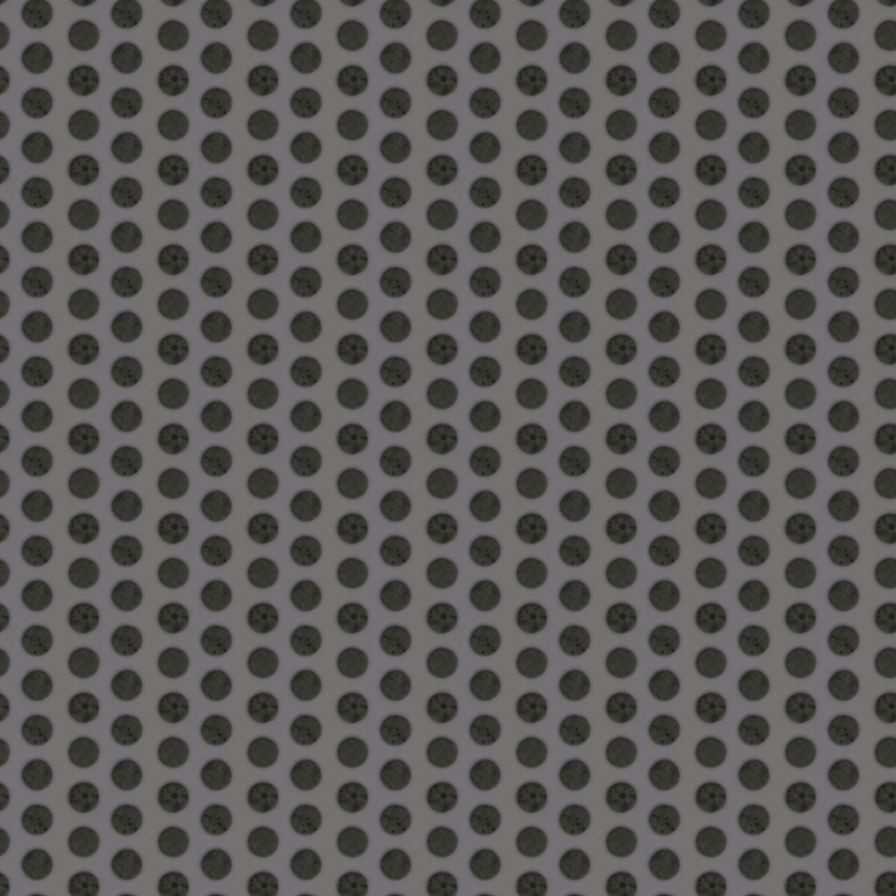
Give the GLSL for this texture, as a three.js fragment shader.

```glsl
// Perforated grey metal plate: staggered columns of worn round holes.
#define CELLS 10.0
#define RADIUS 0.170
#define EDGE 0.020
#define SHADOW_WIDTH 0.055
#define GRAIN 0.022
#define PLATE_COLOR vec3(0.452, 0.440, 0.446)
#define FLOOR_COLOR vec3(0.207, 0.207, 0.188)
#define SPECK_COLOR vec3(0.105, 0.105, 0.095)

varying vec2 vUv;

float hash(vec2 p) {
  vec3 q = fract(vec3(p.xyx) * 0.1031);
  q += dot(q, q.yzx + 33.33);
  return fract((q.x + q.y) * q.z);
}

// Value noise that wraps after a whole number of steps.
float noise(vec2 p, float period) {
  vec2 i = floor(p);
  vec2 f = fract(p);
  f = f * f * (3.0 - 2.0 * f);
  vec2 a = mod(i, period);
  vec2 b = mod(i + 1.0, period);
  return mix(mix(hash(a), hash(vec2(b.x, a.y)), f.x),
             mix(hash(vec2(a.x, b.y)), hash(b), f.x), f.y);
}

// Dark pits scattered over one hole floor.
float pits(vec2 d, float seed) {
  float mask = 0.0;
  for (int i = 0; i < 7; i++) {
    vec2 key = vec2(float(i) + 3.0, seed * 7.0 + 5.0);
    float angle = 6.2832 * hash(key);
    float reach = RADIUS * 0.88 * sqrt(hash(key + 19.0));
    float size = mix(0.006, 0.017, hash(key + 41.0));
    float dist = length(d - reach * vec2(cos(angle), sin(angle)));
    mask = max(mask, 1.0 - smoothstep(size - 0.008, size + 0.014, dist));
  }
  return mask;
}

// Off-centre stain with faint radial scratches.
float stain(vec2 d) {
  vec2 q = d - vec2(0.015, 0.018);
  float r = length(q);
  float core = 1.0 - smoothstep(0.018, 0.052, r);
  float rays = pow(0.5 + 0.5 * sin(atan(q.y, q.x) * 5.0 + r * 18.0), 5.0);
  return max(core, 0.55 * rays * smoothstep(0.03, 0.08, r));
}

void main() {
  vec2 p = vUv * CELLS;
  float fine = noise(p * 26.0, 26.0) - 0.5;
  float mottle = noise(p * 11.0, 11.0) - 0.5;
  float broad = noise(p * 3.0, 3.0) - 0.5;

  // Plate with light grain and soft tonal drift.
  vec3 color = PLATE_COLOR + GRAIN * (0.6 * fine + 0.5 * broad);
  color += 0.006 * sin(6.2832 * p.x) * vec3(-1.0, 0.0, 1.0);

  // Each cell holds four holes, alternating between two columns.
  for (int i = 0; i < 4; i++) {
    float kind = float(i);
    float column = mod(kind, 2.0);
    vec2 center = vec2(mix(0.417, 0.937, column), 0.85 - 0.25 * kind);
    vec2 d = fract(p - center + 0.5) - 0.5;
    float dist = length(d) - RADIUS - 0.010 * mottle;
    float facing = dot(normalize(d + 0.00001), vec2(-0.6, 0.8));

    // Shaded dip in the plate around the hole.
    float dip = 1.0 - smoothstep(0.0, SHADOW_WIDTH, dist);
    color *= 1.0 - dip * (0.13 + 0.07 * facing);

    // Hole floor, darker under the upper left rim.
    vec3 ground = FLOOR_COLOR + 0.042 * mottle + 0.045 * fine;
    float inner = smoothstep(-0.055, 0.0, dist);
    ground *= 1.0 - 0.22 * inner * max(facing, 0.0);
    ground += 0.035 * inner * max(-facing, 0.0);

    // Wear differs between the four holes.
    float wear = 0.0;
    if (i == 0) wear = 0.75 * pits(d, 1.0);
    if (i == 2) wear = 0.40 * pits(d, 2.0);
    if (i == 3) wear = max(0.85 * stain(d), 0.70 * pits(d, 3.0));
    ground = mix(ground, SPECK_COLOR, wear);

    color = mix(color, ground, 1.0 - smoothstep(-EDGE, EDGE, dist));
  }

  gl_FragColor = vec4(color, 1.0);
}
```
